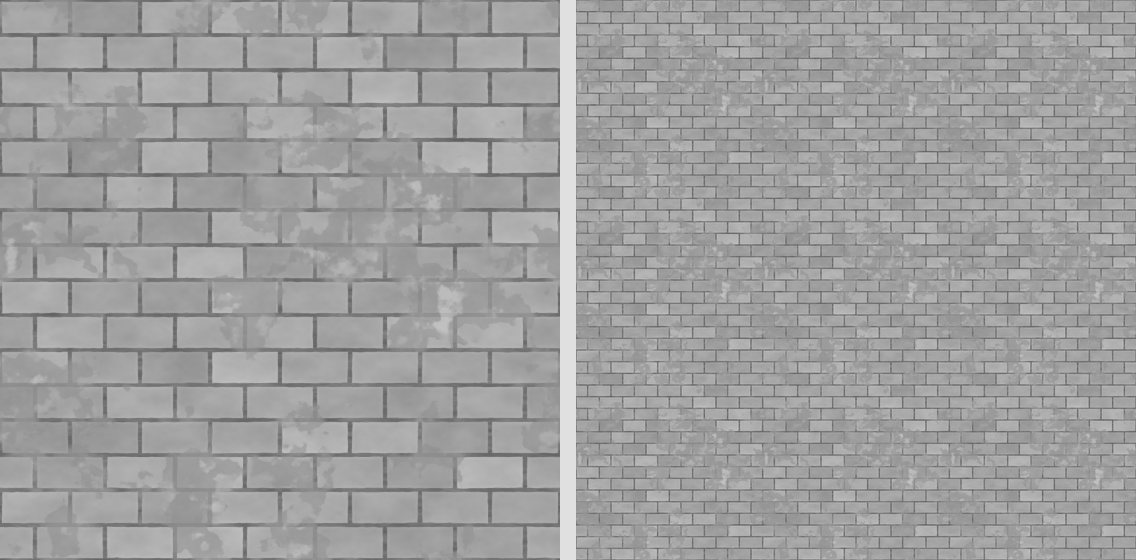
Left, the tile; right, the same tile 3 across and 3 down.
Give the GLSL for this texture, as a WebGL 2 fragment shader.

```glsl
#version 300 es
precision highp float;
// Weathered grey brick wall in running bond, 8 bricks across and 16 courses up.
// Each brick is a slightly skewed box distance with its own tone; wrapping
// noise adds clouding, streaked mortar and crusty patches that hide the joints.
uniform vec2 u_resolution;
out vec4 fragColor;

float hash(vec2 p) {
    return fract(sin(dot(p, vec2(127.1, 311.7))) * 43758.5453);
}

// Value noise that wraps after a whole number of cells
float noise(vec2 p, vec2 period) {
    p *= period;
    vec2 i = floor(p), f = fract(p);
    f = f * f * (3.0 - 2.0 * f);
    vec2 a = mod(i, period), b = mod(i + 1.0, period);
    return mix(mix(hash(a), hash(vec2(b.x, a.y)), f.x),
               mix(hash(vec2(a.x, b.y)), hash(b), f.x), f.y);
}

float fbm(vec2 p, vec2 period) {
    float sum = 0.0, amplitude = 0.533;
    for (int i = 0; i < 4; i++) {
        sum += amplitude * noise(p, period);
        period *= 2.0;
        amplitude *= 0.5;
    }
    return sum;
}

float boxDistance(vec2 p, vec2 halfSize) {
    vec2 d = abs(p) - halfSize;
    return length(max(d, 0.0)) + min(max(d.x, d.y), 0.0);
}

void main() {
    vec2 uv = gl_FragCoord.xy / u_resolution;
    float pixel = 1.0 / min(u_resolution.x, u_resolution.y);

    // Running bond: every other course shifts by half a brick
    vec2 count = vec2(8.0, 16.0);
    vec2 grid = uv * count;
    grid.x += 0.5 * mod(floor(grid.y) + 1.0, 2.0);
    vec2 id = mod(floor(grid), count);
    vec2 local = (fract(grid) - 0.5) / count;
    float tone = hash(id + 3.7);
    float skew = hash(id + 17.3) - 0.5;
    float tilt = hash(id + 41.9) - 0.5;

    // Brick outline with leaning sides and a little wobble
    float grain = fbm(uv, vec2(96.0));
    vec2 leaning = local + vec2(0.03 * skew * local.y, 0.018 * tilt * local.x);
    float dist = boxDistance(leaning, vec2(0.0586, 0.0276));
    dist += 0.0022 * (grain - 0.5);
    float soft = max(0.0009, 0.7 * pixel);
    float brickMask = 1.0 - smoothstep(-soft, soft, dist);

    // Brick face: own tone, soft clouds, gentle tilt and pale rim
    float clouds = fbm(uv + 0.37, vec2(20.0, 32.0));
    float brick = mix(0.605, 0.7, tone) + 0.09 * (clouds - 0.5);
    brick += 0.4 * tilt * local.x - 0.35 * local.y * (0.4 + skew);
    brick += 0.018 * smoothstep(-0.007, -0.001, dist) + 0.02 * (grain - 0.5);

    // Mortar: streaks along the bed joints, darker in the middle
    float streaks = fbm(uv, vec2(32.0, 160.0));
    float mortar = 0.475 + 0.16 * (streaks - 0.5) + 0.08 * (clouds - 0.5);
    mortar -= 0.025 * smoothstep(0.0, 0.003, dist);

    // Crusty patches, partly bounded by single bricks
    float spread = fbm(uv + 0.11, vec2(9.0)) + 0.26 * (fbm(uv, vec2(44.0)) - 0.5);
    float facePatch = smoothstep(0.57, 0.605, spread + 0.16 * (hash(id + 8.1) - 0.5));
    float jointPatch = smoothstep(0.46, 0.64, spread);
    float spots = smoothstep(0.54, 0.76, fbm(uv + 0.63, vec2(40.0)));
    float crust = 0.592 + 0.07 * spots + 0.05 * (clouds - 0.5) + 0.03 * (grain - 0.5);
    brick = mix(brick, crust + 0.03 * (tone - 0.5), 0.8 * facePatch);
    mortar = mix(mortar, crust - 0.015, 0.85 * jointPatch);

    // Pale dust in the thickest crust
    float value = mix(mortar, brick, brickMask);
    value += 0.07 * smoothstep(0.64, 0.78, spread) * spots;
    fragColor = vec4(vec3(value), 1.0);
}
```
